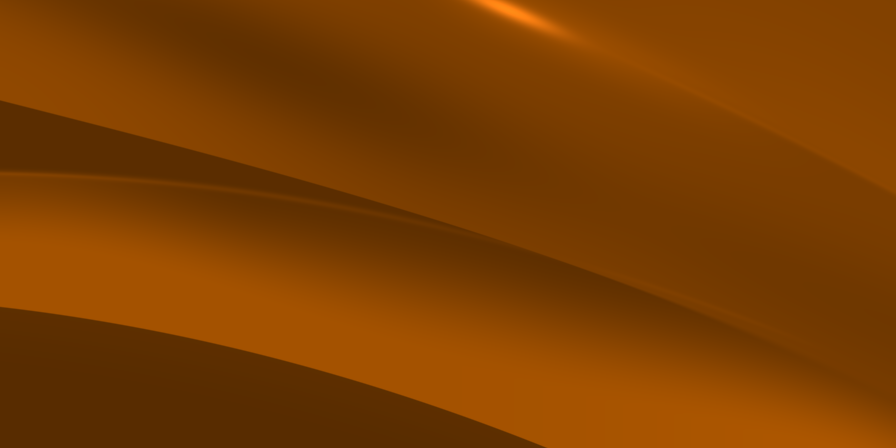
A Shadertoy shader for this background:

```glsl
const vec3 AMBER = vec3(1.0, 0.5, 0.0);      // hue shared by every sheet
const vec3 HOT_GLINT = vec3(0.48, 0.25, 0.09);
const float FLOOR_TONE = 0.345;
const float WEDGE_TONE = 0.355;
const float BAND_TONE = 0.645;
const float CREASE_GAIN = 0.075;
const float CREASE_WIDTH = 0.007;
const float GLOW_GAIN = 0.10;
const float GLINT_X = 1.13;

// Fold outlines: height as a function of x, with x in 0..2 and y in 0..1
float upperEdge(float x) { return 0.776 - x * (0.2532 + x * (0.0036 + 0.0183 * x)); }
float creaseLine(float x) { return 0.615 - x * (0.02 + 0.106 * x); }
float lowerEdge(float x) { return 0.315 - x * (0.115 + 0.117 * x); }
float ridgeLine(float x) { float t = x - 1.08; return 1.0 - t * (0.405 + 0.067 * t); }
float shadowAxis(float x) { return 1.0 - 0.42 * (x - 0.28); }

float bell(float d, float width) { return exp(-d * d / (width * width)); }
float above(float d, float softness) { return smoothstep(-softness, softness, d); }

// Lower band: shaded under the crease, bright toward its outer edge
float bandTone(vec2 p) {
    float depth = creaseLine(p.x) - p.y;
    float reach = mix(0.17, 0.30, smoothstep(0.0, 1.0, p.x));
    reach = mix(reach, 0.22, smoothstep(1.2, 2.0, p.x));
    float shade = mix(0.46, 0.365, smoothstep(0.0, 0.6, p.x));
    shade = mix(shade, 0.42, smoothstep(1.2, 2.0, p.x));
    float lit = BAND_TONE + 0.035 * smoothstep(1.0, 2.0, p.x);
    return mix(shade, lit, smoothstep(-0.01, reach, depth));
}

// Upper sheet: broad gradient with a diagonal shadow valley
float sheetTone(vec2 p) {
    float base = mix(0.565, 0.50, smoothstep(0.0, 1.0, p.x));
    base -= 0.02 * smoothstep(1.0, 2.0, p.x);
    float valley = mix(0.155, 0.045, smoothstep(0.4, 1.5, p.x));
    return base - valley * bell(p.y - shadowAxis(p.x), 0.14);
}

void mainImage(out vec4 fragColor, in vec2 fragCoord) {
    vec2 p = fragCoord / iResolution.xy * vec2(2.0, 1.0);
    float aa = 1.0 / iResolution.y;

    // Lower band, dark wedge and thin crease
    float creaseDist = p.y - creaseLine(p.x);
    float tone = mix(bandTone(p), WEDGE_TONE, above(creaseDist, 2.0 * aa));
    float creaseFade = 1.0 - 0.5 * smoothstep(0.5, 1.2, p.x);
    tone += CREASE_GAIN * creaseFade * bell(creaseDist, CREASE_WIDTH);

    // Floor beneath the lower edge
    float floorTone = FLOOR_TONE + 0.02 * bell(p.y - lowerEdge(p.x), 0.08);
    tone = mix(floorTone, tone, above(p.y - lowerEdge(p.x), aa));

    // Upper sheet, with the far side of the ridge slightly brighter
    float ridgeDist = p.y - ridgeLine(p.x);
    float rightSide = smoothstep(1.0, 1.9, p.x);
    float sheet = sheetTone(p);
    float farTone = 0.505 + 0.045 * rightSide * bell(ridgeDist, 0.25);
    sheet = mix(sheet, farTone, above(ridgeDist, mix(0.05, 0.018, rightSide)));
    sheet += 0.025 * smoothstep(1.2, 1.5, p.x)
           * (1.0 - smoothstep(1.6, 1.9, p.x)) * bell(creaseDist, 0.006);

    // Ridge glow and its fine bright line
    float glowFade = smoothstep(0.85, 1.15, p.x) * (1.0 - smoothstep(1.2, 1.85, p.x));
    sheet += GLOW_GAIN * glowFade * bell(ridgeDist, 0.06);
    sheet += 0.035 * smoothstep(1.2, 1.7, p.x) * bell(ridgeDist, 0.007);
    float edgeSoftness = mix(aa, 0.014, smoothstep(1.25, 2.0, p.x));
    tone = mix(tone, sheet, above(p.y - upperEdge(p.x), edgeSoftness));

    // Hot glint where the ridge meets the top border
    float glint = bell(p.x - GLINT_X, 0.11) * bell(ridgeDist, 0.018);
    fragColor = vec4(clamp(AMBER * tone + HOT_GLINT * glint, 0.0, 1.0), 1.0);
}
```
